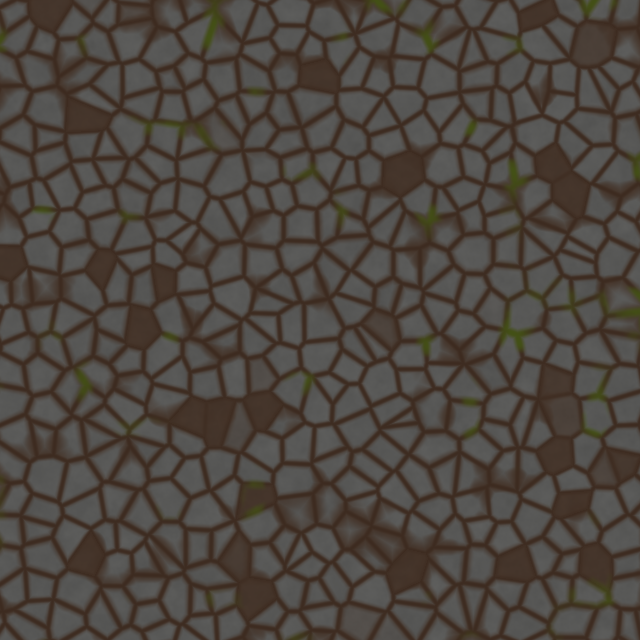
This texture is drawn by a three.js fragment shader. Its source:

```glsl
varying vec2 vUv;

#define CELLS 21.0
#define JITTER 0.92
#define DIRTY_SHARE 0.05
#define MOSS_SCALE 15.0
#define MOSS_START 0.73
#define STONE vec3(0.352, 0.352, 0.346)
#define SOIL vec3(0.262, 0.195, 0.152)
#define CRACK vec3(0.236, 0.165, 0.122)
#define MOSS vec3(0.27, 0.36, 0.07)

vec2 hash2(vec2 p) {
  vec3 q = fract(p.xyx * vec3(0.1031, 0.1030, 0.0973));
  q += dot(q, q.yzx + 33.33);
  return fract((q.xx + q.yz) * q.zy);
}

float noise(vec2 p) {
  vec2 i = floor(p);
  vec2 f = fract(p);
  f = f * f * (3.0 - 2.0 * f);
  float low = mix(hash2(i).x, hash2(i + vec2(1.0, 0.0)).x, f.x);
  float high = mix(hash2(i + vec2(0.0, 1.0)).x, hash2(i + vec2(1.0, 1.0)).x, f.x);
  return mix(low, high, f.y);
}

float fbm(vec2 p) {
  float sum = 0.0;
  float amplitude = 0.533;
  for (int i = 0; i < 4; i++) {
    sum += amplitude * noise(p);
    p = mat2(0.8, 0.6, -0.6, 0.8) * p * 2.03 + 17.3;
    amplitude *= 0.5;
  }
  return sum;
}

vec2 seedPoint(vec2 cell) {
  return cell + 0.5 + JITTER * (hash2(cell + 40.0) - 0.5);
}

// Returns the distance to the nearest cell border and the id of the cell
vec3 voronoi(vec2 p) {
  vec2 home = floor(p);
  vec2 nearestCell = home;
  vec2 toNearest = vec2(8.0);
  for (int y = -2; y <= 2; y++) {
    for (int x = -2; x <= 2; x++) {
      vec2 cell = home + vec2(float(x), float(y));
      vec2 toSeed = seedPoint(cell) - p;
      if (dot(toSeed, toSeed) < dot(toNearest, toNearest)) {
        toNearest = toSeed;
        nearestCell = cell;
      }
    }
  }
  float border = 8.0;
  for (int y = -2; y <= 2; y++) {
    for (int x = -2; x <= 2; x++) {
      if (x == 0 && y == 0) continue;
      vec2 toSeed = seedPoint(nearestCell + vec2(float(x), float(y))) - p;
      vec2 between = normalize(toSeed - toNearest);
      border = min(border, dot(0.5 * (toSeed + toNearest), between));
    }
  }
  return vec3(border, nearestCell);
}

void main() {
  vec2 p = vUv * CELLS;
  vec3 cell = voronoi(p);
  float border = cell.x;
  vec2 random = hash2(cell.yz + 91.0);

  // Stone faces with cloudy mottling
  float cloud = fbm(p * 1.6 + 5.0);
  float grain = fbm(p * 4.0 + 60.0);
  vec3 stone = STONE * (0.98 + 0.10 * (cloud - 0.5) + 0.08 * (grain - 0.5));
  stone *= 0.98 + 0.04 * random.y;

  // Soil creeping from the joints, wider in patches
  float creep = noise(p * 0.95 + 23.0);
  float reach = mix(0.17, 0.30, noise(p * 0.7 + 71.0));
  reach += 0.40 * smoothstep(0.68, 0.95, creep);
  float clean = smoothstep(-0.04, reach, border);
  float dirty = smoothstep(1.0 - DIRTY_SHARE * 1.6, 1.0 - DIRTY_SHARE * 0.6, random.x);
  clean *= 1.0 - 0.92 * dirty;
  vec3 soil = SOIL * (0.96 + 0.08 * grain);
  vec3 color = mix(soil, stone, clean);

  // Dark core of the joints
  float core = 1.0 - smoothstep(0.01, 0.115, border);
  color = mix(color, CRACK, core * mix(0.85, 0.45, dirty));

  // Sparse moss along the joints
  float patches = noise(vUv * MOSS_SCALE + 130.0) * 0.85 + 0.15 * cloud;
  float moss = smoothstep(MOSS_START, 0.92, patches);
  moss *= 1.0 - smoothstep(0.02, 0.24, border);
  color = mix(color, MOSS, 0.75 * moss);

  gl_FragColor = vec4(color, 1.0);
}
```
